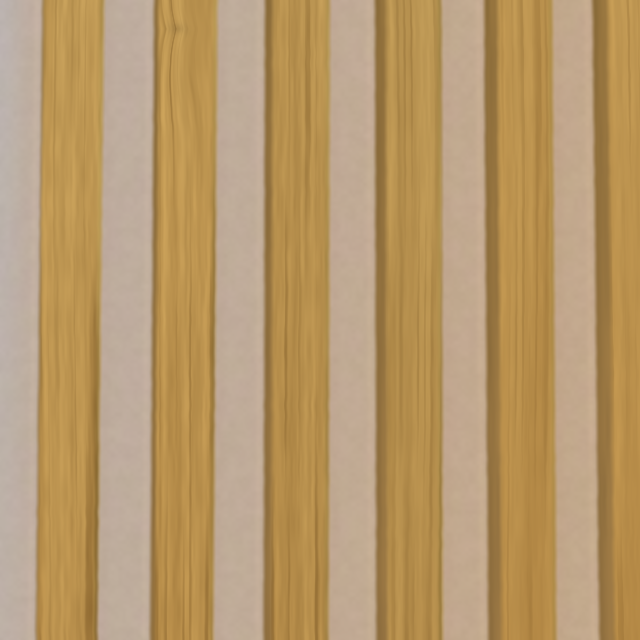
A Shadertoy shader for this texture:

```glsl
#define SLATS 6
#define SOFTNESS 0.0046
#define GRAIN 0.19
#define MOTTLE 0.026
#define WALL_COOL vec3(0.745, 0.678, 0.622)
#define WALL_WARM vec3(0.762, 0.660, 0.553)
#define OAK_LIGHT vec3(0.735, 0.588, 0.325)
#define OAK_DEEP vec3(0.690, 0.525, 0.268)
#define SIDE_COLOR vec3(0.575, 0.445, 0.245)
#define KNOT vec2(0.038, 0.955)

float hash(vec2 p) {
    vec3 q = fract(vec3(p.xyx) * 0.1031);
    q += dot(q, q.yzx + 33.33);
    return fract((q.x + q.y) * q.z);
}

float noise(vec2 p) {
    vec2 c = floor(p), f = fract(p);
    f = f * f * (3.0 - 2.0 * f);
    return mix(mix(hash(c), hash(c + vec2(1, 0)), f.x),
               mix(hash(c + vec2(0, 1)), hash(c + vec2(1, 1)), f.x), f.y);
}

float softStep(float edge, float x) {
    float w = max(SOFTNESS, 0.75 / iResolution.y);
    return smoothstep(edge - w, edge + w, x);
}

float bump(float x, float width) {
    return exp(-x * x / (width * width));
}

// Left edge of slat i: the spacing narrows and fans slightly with perspective
float slatLeft(float i, float y) {
    return mix(0.056, 0.0664, y) + mix(0.1793, 0.1751, y) * i - 0.00065 * i * i;
}

// Painted wall: cool on the left, warm on the right, softly mottled
vec3 wall(vec2 uv) {
    vec3 c = mix(WALL_COOL, WALL_WARM, smoothstep(0.05, 0.95, uv.x + 0.1 * (0.5 - uv.y)));
    c += vec3(-0.01, 0.025, 0.065) * (1.0 - smoothstep(0.0, 0.055, uv.x)) * (0.4 + 0.6 * uv.y);
    float blotch = noise(uv * 80.0) + 0.6 * noise(uv * 170.0 + 9.0) - 0.8;
    float tint = noise(uv * vec2(45.0, 28.0) + 31.0) - 0.5;
    return c + MOTTLE * (0.6 * blotch + tint * vec3(0.2, -0.3, 0.5));
}

// Oak face: straight fine fibres, faint bands and long thin pores
vec3 oak(vec2 p, float i) {
    vec2 seed = vec2(i * 37.0, i * 11.0);
    vec2 d = p - KNOT;
    float hasKnot = i == 1.0 ? 1.0 : 0.0;
    float bend = hasKnot * bump(length(d * vec2(30, 11)), 1.0);
    vec2 g = p;
    g.x += 0.012 * (noise(vec2(i * 5.0, p.y * 1.3)) - 0.5);
    g.x += 0.0012 * (noise(vec2(p.x * 40.0, p.y * 9.0) + seed) - 0.5);
    g.x += bend * (0.5 * d.x + 0.3 * abs(d.y));

    float band = noise(vec2(g.x * 60.0, g.y * 1.1) + seed);
    float fibre = noise(vec2(g.x * 175.0, g.y * 3.0) + seed);
    float fine = noise(vec2(g.x * 280.0, g.y * 22.0) + seed);
    float pore = smoothstep(0.55, 0.95, noise(vec2(g.x * 190.0, g.y * 2.2) + seed + 50.0));
    float strength = mix(0.6, 1.15, 1.0 - smoothstep(1.5, 3.5, i));

    float yellow = 0.24 + 0.52 * p.y + 0.25 * (band - 0.5);
    vec3 c = mix(OAK_DEEP, OAK_LIGHT, clamp(yellow, 0.0, 1.0));
    c += vec3(0.012, -0.004, -0.012) * (hash(seed + 3.0) - 0.5);
    float tone = 0.5 * (fibre - 0.5) + 0.22 * (band - 0.5) + 0.35 * (fine - 0.5);
    tone += 0.14 - 0.75 * pore;
    c *= 1.0 + GRAIN * strength * tone * vec3(0.85, 1.0, 1.35);

    // Faint knot
    float r = length(d * vec2(1.0, 1.6)) + 0.01 * noise(p * 90.0);
    return c * (1.0 - 0.09 * hasKnot * bump(r, 0.017));
}

void mainImage(out vec4 fragColor, in vec2 fragCoord) {
    vec2 uv = fragCoord / iResolution.xy;
    vec3 color = wall(uv);

    for (int n = 0; n < SLATS; n++) {
        float i = float(n);
        float wobble = 0.001 * (noise(vec2(uv.y * 60.0, i * 7.0)) - 0.5);
        float x = uv.x - slatLeft(i, uv.y) + wobble;
        float width = 0.0964 + 0.0026 * i;
        float side = 0.0072 * i - 0.0005 * i * i;

        // Bounce light beside the slat, faint shade past its far edge
        color += 0.02 * vec3(1.0, 0.8, 0.5) * bump(x + 0.009, 0.005);
        color -= 0.014 * vec3(0.3, 0.8, 0.7) * bump(x - width - 0.008, 0.009);

        // Shaded return of the slat, darkest at the wall
        vec3 shade = SIDE_COLOR * (0.96 + 0.08 * smoothstep(0.0, 0.02, x));
        shade *= 0.97 + 0.06 * noise(vec2(x * 180.0, uv.y * 9.0) + i * 19.0);
        shade += vec3(0.015, 0.01, 0.02) * (0.5 - uv.y);

        // Face with a softly lit front arris and a dull far arris
        vec3 face = oak(vec2(x, uv.y), i);
        face *= 1.0 + 0.025 * bump(x - side - 0.008, 0.005);
        face *= 1.0 - vec3(0.07, 0.04, 0.06) * bump(x - width + 0.003, 0.004);
        face *= 1.0 - 0.1 * bump(x, 0.005);

        vec3 slat = mix(shade, face, softStep(side, x));
        color = mix(color, slat, softStep(0.0, x) * (1.0 - softStep(width, x)));
    }
    fragColor = vec4(clamp(color, 0.0, 1.0), 1.0);
}
```
